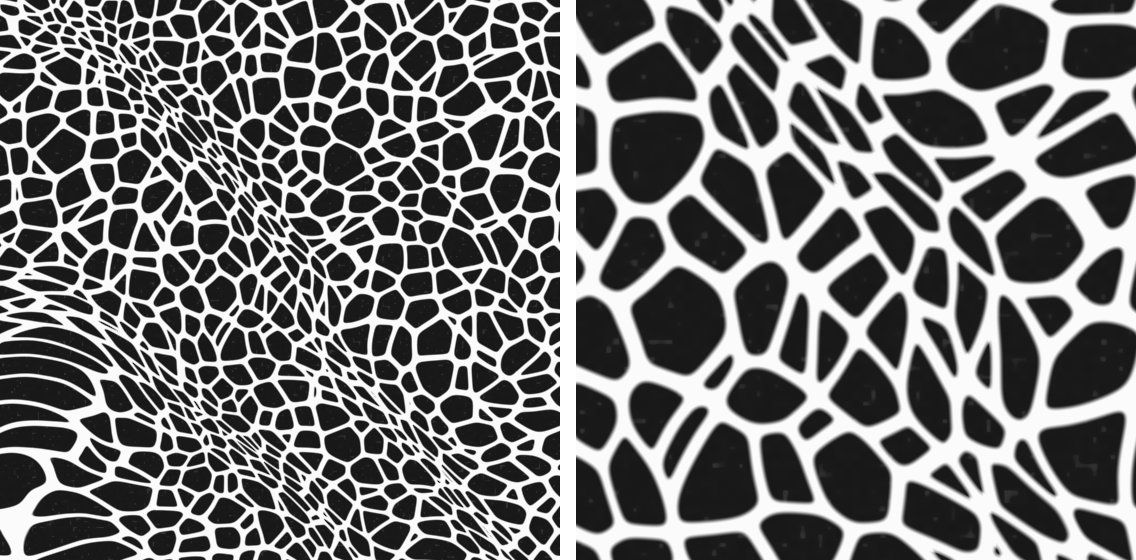
Left, the full canvas; right, a detail of the centre.
Reproduce this pattern procedurally as a Shadertoy shader.

```glsl
const float CELLS = 22.0;         // cells across the canvas
const float WALL = 0.088;         // half wall width, in cells
const float BAND_WALL = 0.05;     // extra wall inside the bands
const float ROUNDING = 18.0;      // higher gives sharper cell corners
const float SOFTNESS = 0.0018;    // half edge blur, in canvas units
const float SQUEEZE = 0.085;      // how strongly bands compress the cells
const float BAND_WIDTH = 0.038;
const float BEND = 0.13;          // bands flatten near the left side
const float BEND_REACH = 0.28;
const vec2 FLOW = vec2(0.68, -0.73);
const vec2 ACROSS = vec2(0.73, 0.68);
const vec3 INK = vec3(0.098, 0.098, 0.1);
const vec3 PAPER = vec3(0.985);

// Each band: offset across the flow, start and end along it
const vec3 BANDS[3] = vec3[3](
    vec3(0.78, -1.0, 0.15),
    vec3(0.45, -0.8, 0.6),
    vec3(0.69, -0.05, 1.1));

vec2 hash2(vec2 p) {
    return fract(sin(vec2(dot(p, vec2(127.1, 311.7)),
                          dot(p, vec2(269.5, 183.3)))) * 43758.5);
}

vec2 noise2(vec2 p) {
    vec2 i = floor(p), f = fract(p);
    f = f * f * f * (f * (f * 6.0 - 15.0) + 10.0);
    return mix(mix(hash2(i), hash2(i + vec2(1, 0)), f.x),
               mix(hash2(i + vec2(0, 1)), hash2(i + vec2(1, 1)), f.x), f.y);
}

// Seed position (xy) and its power weight (z)
vec3 seed(vec2 id) {
    float radius = mix(0.1, 0.78, pow(hash2(id + 71.3).x, 1.6));
    return vec3(id + 0.05 + 0.9 * hash2(id), radius * radius);
}

float power(vec2 q, vec3 s) {
    vec2 d = q - s.xy;
    return dot(d, d) - s.z;
}

// Squeezes space across the flow bands; z returns the band strength
vec3 warp(vec2 p) {
    float along = dot(p, FLOW);
    float reach = max(0.0, 1.0 - p.x / BEND_REACH);
    float across = dot(p, ACROSS) + BEND * reach * reach
                 + 0.07 * (noise2(p * 3.5 + 4.7).x - 0.5);
    vec2 normal = normalize(ACROSS - vec2(2.0 * BEND * reach / BEND_REACH, 0.0));

    vec2 q = p + 0.06 * noise2(p * 4.0 + 13.0) + 0.011 * noise2(p * 15.0 + 31.0);
    float strength = 0.0;
    for (int i = 0; i < 3; i++) {
        vec3 band = BANDS[i];
        float fade = smoothstep(band.y, band.y + 0.2, along)
                   * (1.0 - smoothstep(band.z - 0.25, band.z, along));
        float ramp = tanh((across - band.x) / BAND_WIDTH);
        q += normal * SQUEEZE * fade * ramp;
        strength += fade * (1.0 - ramp * ramp);
    }
    return vec3(q * CELLS, strength);
}

// Rounded distance to the cell border (x), its gradient (yz), cell hash (w)
vec4 cellBorder(vec2 q) {
    vec2 base = floor(q), homeId = base;
    float homePower = 1e5;
    for (int y = -2; y <= 2; y++)
    for (int x = -2; x <= 2; x++) {
        vec2 id = base + vec2(x, y);
        float d = power(q, seed(id));
        if (d < homePower) { homePower = d; homeId = id; }
    }

    vec3 home = seed(homeId);
    float sum = 0.0;
    vec2 gradient = vec2(0.0);
    for (int y = -2; y <= 2; y++)
    for (int x = -2; x <= 2; x++) {
        if (x == 0 && y == 0) continue;
        vec3 other = seed(homeId + vec2(x, y));
        vec2 apart = home.xy - other.xy;
        float gap = max(length(apart), 0.001);
        float border = 0.5 * (power(q, other) - homePower) / gap;
        float weight = exp(-ROUNDING * border);
        sum += weight;
        gradient += weight * apart / gap;
    }
    sum = max(sum, 1e-20);
    return vec4(-log(sum) / ROUNDING, gradient / sum, hash2(homeId + 19.7).y);
}

void mainImage(out vec4 fragColor, in vec2 fragCoord) {
    vec2 p = fragCoord / iResolution.y;
    vec3 w = warp(p);
    vec2 stepX = dFdx(w.xy) * iResolution.y;
    vec2 stepY = dFdy(w.xy) * iResolution.y;
    vec4 cell = cellBorder(w.xy);

    // Walls thicken into streaks along the bands
    float streak = noise2(vec2(dot(p, FLOW) * 9.0, dot(p, ACROSS) * 45.0)).x;
    float wall = WALL * mix(0.75, 1.25, cell.w)
               + BAND_WALL * w.z * (0.4 + 1.2 * streak);

    // Convert to canvas units for an even edge blur
    float slope = length(vec2(dot(cell.yz, stepX), dot(cell.yz, stepY)));
    float edge = (cell.x - wall) / max(slope, 0.35 * CELLS);
    float inside = smoothstep(-SOFTNESS, SOFTNESS, edge);

    // Faint dust in the dark cells
    float dust = noise2(p * 190.0).y;
    vec3 ink = INK + 0.012 * (dust - 0.5) + 0.09 * smoothstep(0.86, 1.0, dust);
    fragColor = vec4(mix(PAPER, ink, inside), 1.0);
}
```
